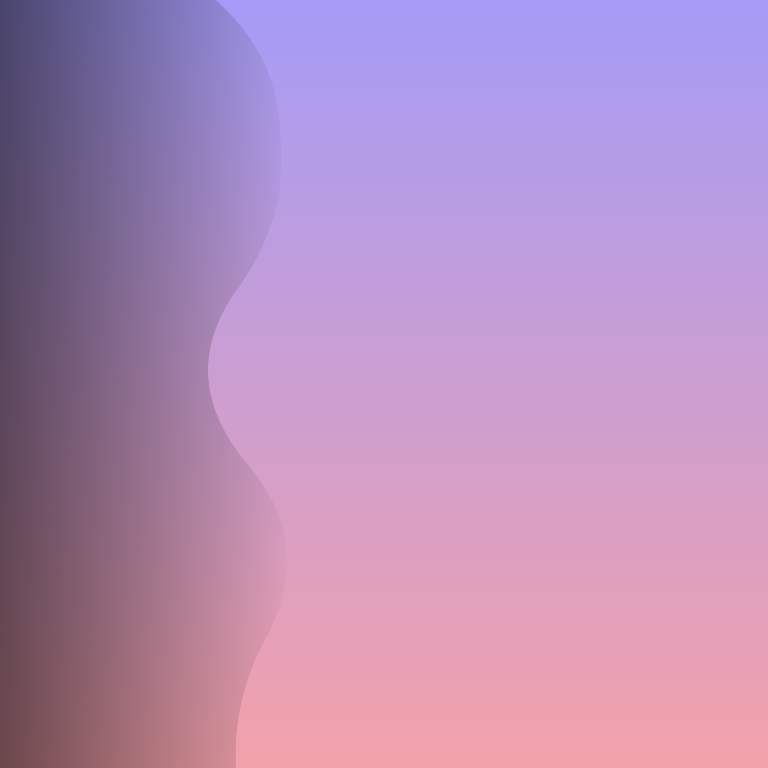
This background is drawn by a three.js fragment shader. Its source:

```glsl
#define SKY_TOP vec3(0.645, 0.608, 0.968)
#define SKY_BOTTOM vec3(0.952, 0.632, 0.668)
#define SHADE_STRENGTH 0.56
#define SHADE_REACH 0.388
#define CREST_HIGH vec2(0.366, 0.785)
#define HOLLOW_MID vec2(0.271, 0.518)
#define CREST_LOW vec2(0.374, 0.271)
#define HOLLOW_LOW vec2(0.307, 0.021)
#define TOP_INSET 0.085
#define TOP_CURVE 2.8

varying vec2 vUv;

// S-bend between two turning points; inflection holds (progress, rise)
float bend(float y, vec2 start, vec2 end, vec2 inflection) {
  float t = clamp((y - start.y) / (end.y - start.y), 0.0, 1.0);
  float near = t / inflection.x;
  float far = (1.0 - t) / (1.0 - inflection.x);
  float rise = t < inflection.x
    ? inflection.y * near * near
    : 1.0 - (1.0 - inflection.y) * far * far;
  return mix(start.x, end.x, rise);
}

// Horizontal position of the wavy boundary at a given height
float waveEdge(float y) {
  if (y > CREST_HIGH.y) {
    float t = (y - CREST_HIGH.y) / (1.0 - CREST_HIGH.y);
    return CREST_HIGH.x - TOP_INSET * pow(t, TOP_CURVE);
  }
  if (y > HOLLOW_MID.y) return bend(y, CREST_HIGH, HOLLOW_MID, vec2(0.634, 0.657));
  if (y > CREST_LOW.y) return bend(y, HOLLOW_MID, CREST_LOW, vec2(0.474, 0.456));
  return bend(y, CREST_LOW, HOLLOW_LOW, vec2(0.443, 0.49));
}

void main() {
  // Vertical backdrop
  vec3 color = mix(SKY_BOTTOM, SKY_TOP, vUv.y);

  // Smooth mask for the area left of the wave
  float offset = vUv.x - waveEdge(vUv.y);
  float width = max(fwidth(offset), 1e-5);
  float mask = 1.0 - smoothstep(-0.5 * width, 0.5 * width, offset);

  // Shade fading to the right
  float shade = SHADE_STRENGTH * clamp(1.0 - vUv.x / SHADE_REACH, 0.0, 1.0);
  color *= 1.0 - shade * mask;

  gl_FragColor = vec4(color, 1.0);
}
```
